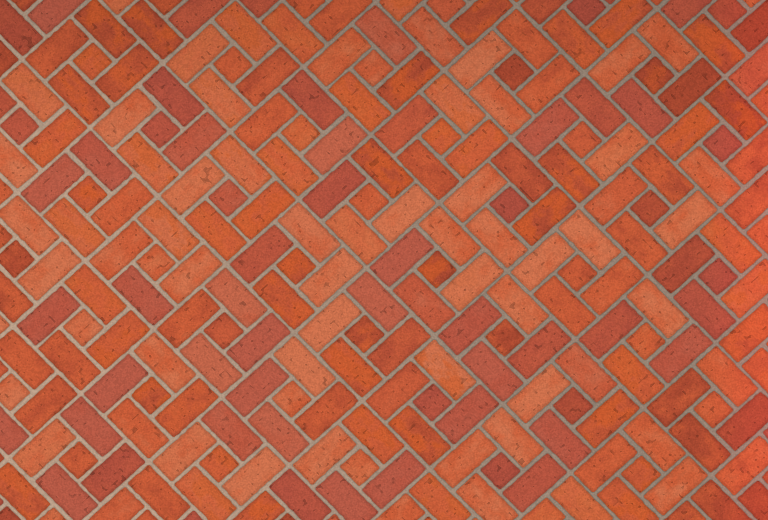
Reproduce this texture procedurally as a Shadertoy shader.

```glsl
float hash(vec2 p) {
    vec3 q = fract(vec3(p.xyx) * 0.1031);
    q += dot(q, q.yzx + 33.33);
    return fract((q.x + q.y) * q.z);
}

float noise(vec2 p) {
    vec2 i = floor(p), f = fract(p);
    f = f * f * (3.0 - 2.0 * f);
    return mix(mix(hash(i), hash(i + vec2(1, 0)), f.x),
               mix(hash(i + vec2(0, 1)), hash(i + vec2(1, 1)), f.x), f.y);
}

float fbm(vec2 p) {
    float sum = 0.0, amp = 0.5;
    for (int i = 0; i < 4; i++) {
        sum += amp * noise(p);
        p = p * 2.03 + 17.3;
        amp *= 0.5;
    }
    return sum;
}

float roundBox(vec2 p, vec2 halfSize, float radius) {
    vec2 q = abs(p) - halfSize + radius;
    return length(max(q, 0.0)) + min(max(q.x, q.y), 0.0) - radius;
}

void mainImage(out vec4 fragColor, in vec2 fragCoord) {
    vec2 pos = fragCoord / iResolution.y;
    float aspect = iResolution.x / iResolution.y;
    float pixel = 16.0 / iResolution.y;

    // Slanted grid of pinwheel cells, each three bricks' widths wide
    mat2 cellAxes = mat2(0.1395, 0.1245, 0.1308, -0.1312);
    vec2 grid = inverse(cellAxes) * (pos - vec2(0.705, 0.485)) * 3.0;
    vec2 cell = floor(grid / 3.0);
    vec2 p = grid - cell * 3.0 - 1.5;

    // Centre square, then four bricks turned around it
    vec2 local = p;
    vec2 id = cell * 5.0 + 300.0;
    float dist = roundBox(p, vec2(0.435), 0.06);
    float centre = 1.0;
    vec2 turned = p;
    for (int i = 0; i < 4; i++) {
        vec2 brickId = cell * 5.0 + vec2(301 + i, 300);
        vec2 jitter = vec2(hash(brickId + 0.3), hash(brickId + 0.7)) - 0.5;
        vec2 q = turned - vec2(-0.5, -1.0) - 0.035 * jitter;
        float d = roundBox(q, vec2(0.937, 0.437), 0.06);
        if (d < dist) {
            dist = d;
            local = q;
            id = brickId;
            centre = 0.0;
        }
        turned = vec2(turned.y, -turned.x);
    }
    dist += 0.035 * (noise(grid * 7.0 + 90.0) - 0.5);

    // Fired clay: tone per brick, soft mottling and fine grain
    float tone = hash(id + 0.11);
    float tint = hash(id + 0.57);
    float mottle = fbm(local * vec2(2.0, 3.0) + id * 3.7);
    float grain = noise(grid * 24.0 + 500.0) - 0.5;
    float sheen = 1.0 - smoothstep(0.1, 1.1, length((pos - vec2(0.45, 0.42)) * vec2(0.8, 1.1)));
    float level = 0.75 * tone + 0.7 * (mottle - 0.47) + 0.45 * (sheen - 0.5) + 0.16 - 0.18 * centre;
    vec3 clay = mix(vec3(0.65, 0.28, 0.19), vec3(0.78, 0.36, 0.22), smoothstep(0.0, 0.55, level));
    clay = mix(clay, vec3(0.80, 0.44, 0.30), smoothstep(0.5, 1.0, level));
    clay = mix(clay, vec3(0.67, 0.31, 0.26), 0.7 * smoothstep(0.65, 0.95, tint));
    clay = mix(clay, vec3(0.78, 0.34, 0.15), 0.55 * smoothstep(0.4, 0.1, tint) * smoothstep(0.35, 0.6, mottle));
    clay *= 1.0 + 0.13 * grain;

    // Worn rims and scattered pits
    clay *= 1.0 - 0.12 * smoothstep(-0.12, 0.0, dist);
    clay *= 1.0 - 0.18 * smoothstep(0.82, 0.95, noise(grid * 9.0 + 40.0));

    // Sandy grout, paler toward the lower left
    float pale = smoothstep(1.4, 0.1, pos.x + 0.5 * pos.y) + 0.5 * (fbm(grid * 3.0 + 200.0) - 0.47);
    vec3 grout = mix(vec3(0.59, 0.52, 0.46), vec3(0.75, 0.64, 0.55), clamp(pale, 0.0, 1.0));
    grout *= 0.98 + 0.10 * grain;
    grout *= 1.0 - 0.15 * smoothstep(0.05, 0.0, dist);

    vec3 color = mix(clay, grout, smoothstep(-0.6 * pixel, 0.6 * pixel, dist));

    // Red glow at the right edge and a dimmer top
    color += vec3(0.08, 0.0, 0.01) * smoothstep(0.15, 0.0, aspect - pos.x);
    color *= 1.0 - 0.07 * smoothstep(0.7, 1.0, pos.y);
    fragColor = vec4(color, 1.0);
}
```
